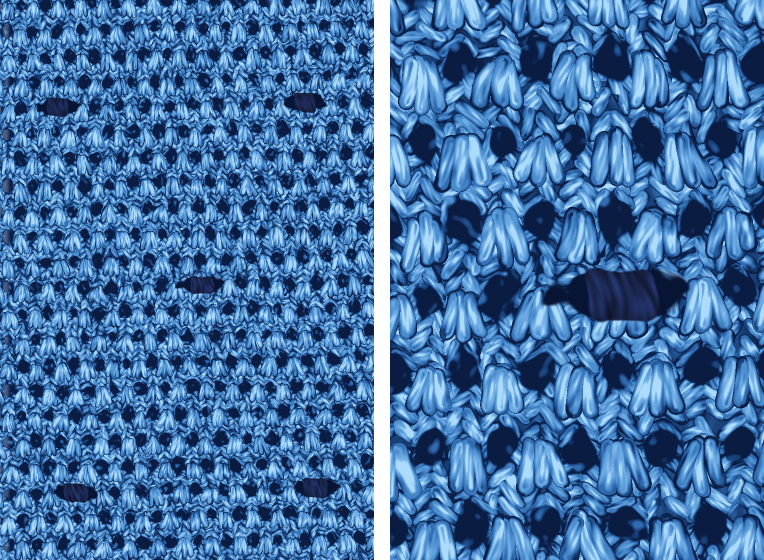
Left, the full canvas; right, a detail of the centre.
Give the GLSL for this texture, as a WebGL 2 fragment shader.

```glsl
#version 300 es
precision highp float;

uniform vec2 u_resolution;
out vec4 fragColor;

vec2 hash2(vec2 p) {
  p = vec2(dot(p, vec2(127.1, 311.7)), dot(p, vec2(269.5, 183.3)));
  return fract(sin(p) * 43758.5);
}

float gradientNoise(vec2 p) {
  vec2 i = floor(p), f = fract(p), w = f * f * (3.0 - 2.0 * f);
  vec2 e = vec2(0.0, 1.0);
  float a = dot(hash2(i) * 2.0 - 1.0, f);
  float b = dot(hash2(i + e.yx) * 2.0 - 1.0, f - e.yx);
  float c = dot(hash2(i + e.xy) * 2.0 - 1.0, f - e.xy);
  float d = dot(hash2(i + e.yy) * 2.0 - 1.0, f - e.yy);
  return mix(mix(a, b, w.x), mix(c, d, w.x), w.y);
}

// Blue yarn from deep shadow to satin glint
vec3 yarnColor(float tone) {
  vec3 c = vec3(0.04, 0.11, 0.26);
  c = mix(c, vec3(0.10, 0.26, 0.48), smoothstep(0.06, 0.19, tone));
  c = mix(c, vec3(0.19, 0.42, 0.69), smoothstep(0.19, 0.35, tone));
  c = mix(c, vec3(0.30, 0.56, 0.81), smoothstep(0.35, 0.54, tone));
  c = mix(c, vec3(0.43, 0.67, 0.89), smoothstep(0.54, 0.74, tone));
  return mix(c, vec3(0.68, 0.86, 0.99), smoothstep(0.74, 0.92, tone));
}

// Keeps the highest strand in top: height, across, along, seed
void strand(vec2 p, vec2 a, vec2 b, float radius, float lift, float seed, inout vec4 top) {
  vec2 jitter = hash2(vec2(seed, 3.7)) - 0.5;
  a += 0.08 * jitter;
  b += 0.1 * jitter.yx;
  vec2 axis = b - a, q = p - a;
  float along = clamp(dot(q, axis) / dot(axis, axis), 0.0, 1.0);
  float side = axis.x * q.y - axis.y * q.x < 0.0 ? -1.0 : 1.0;
  float across = side * length(q - axis * along) / radius;
  float h = lift + 0.06 * jitter.x + radius * sqrt(max(1.0 - across * across, 0.0));
  if (abs(across) < 1.0 && h > top.x) top = vec4(h, across, along, seed);
}

// Canvas to mesh cells, slightly fanned, tilted and uneven
vec2 meshCoord(vec2 uv) {
  vec2 p = vec2(uv.x * mix(13.8, 15.4, uv.y) - 0.33, uv.y * 21.8 - 0.15 - 0.3 * (uv.x - 0.3));
  p += 0.2 * vec2(gradientNoise(p * 0.4), gradientNoise(p * 0.4 + 40.0));
  return p + 0.14 * vec2(gradientNoise(p * 1.4 + 9.0), gradientNoise(p * 1.4 + 70.0));
}

// Returns yarn tone and the scaled distance to the nearest hole
vec2 mesh(vec2 p) {
  vec4 top = vec4(0.0);
  float hole = 9.0;
  for (int j = -1; j <= 1; j++)
  for (int i = -1; i <= 1; i++) {
    // Short twisted plies in a herringbone cover the whole ground
    vec2 grid = vec2(4.0, 5.0), g = floor(p * grid) + vec2(i, j);
    vec2 random = hash2(g + 0.5);
    vec2 middle = (g + 0.25 + 0.5 * random) / grid;
    float lean = mod(g.x, 2.0) < 0.5 ? -1.0 : 1.0;
    vec2 ply = 0.13 * normalize(vec2(lean * (0.3 + random.x), 0.8));
    strand(p, middle - ply, middle + ply, 0.09, 0.03, random.y * 60.0, top);

    // Bundles sit between holes; every other row shifts by half a cell
    float row = floor(p.y) + float(j);
    float shift = 0.5 - 0.5 * mod(row, 2.0);
    vec2 center = vec2(floor(p.x - shift + 0.5) + float(i) + shift, row + 0.5);
    vec2 q = p - center;
    random = hash2(center);
    vec2 size = vec2(0.22, 0.26) * (0.8 + 0.4 * random.y);
    hole = min(hole, length((q - vec2(0.5, 0.0)) / size));

    // Satin stitch of three splayed legs
    float seed = random.x * 50.0;
    strand(q, vec2(0.0, 0.02), vec2(0.0, -0.5), 0.115, 0.12, seed, top);
    for (float s = -1.0; s < 2.0; s += 2.0)
      strand(q, vec2(0.1 * s, 0.0), vec2(0.22 * s, -0.47), 0.115, 0.11, seed + s * 0.31 + 1.0, top);
  }
  hole += 0.45 * gradientNoise(p * 4.0);

  // Shadowed gaps, satin fibres on the strands
  float tone = 0.2 + 0.3 * gradientNoise(p * vec2(7.0, 4.0));
  if (top.x > 0.0) {
    float fibre = gradientNoise(vec2(top.y * 2.0 + top.w * 7.0, top.z * 2.2 + top.y * 1.3));
    float roundness = pow(1.0 - top.y * top.y, 0.65);
    tone = -0.23 + 0.78 * roundness + 0.22 * sin(3.14 * top.z);
    tone += 0.8 * fibre + 0.34 * (hash2(vec2(top.w)).y - 0.5);
    tone += 0.1 * gradientNoise(p * 3.0) + 0.8 * (top.x - 0.12);
  }
  tone -= 0.13 * (1.0 - smoothstep(1.0, 1.4, hole));

  // Dim threads deep inside the holes
  float deep = 0.02 + 0.35 * smoothstep(0.05, 0.5, gradientNoise(p * vec2(6.0, 5.0) + 20.0));
  return vec2(mix(deep, clamp(tone, 0.08, 1.0), smoothstep(0.85, 1.05, hole)), hole);
}

vec3 fabric(vec2 uv) {
  vec2 p = meshCoord(uv);
  vec2 knit = mesh(p);
  vec3 color = yarnColor(knit.x);
  // Pale backing glimpsed through the left border
  float border = smoothstep(0.03, 0.015, uv.x) * smoothstep(0.95, 0.8, knit.y);
  color = mix(color, vec3(0.55, 0.64, 0.8), 0.5 * border);

  // Navy bar stitches: four corners and a middle
  for (int i = 0; i < 5; i++) {
    vec2 corner = vec2(i & 1, i >> 1);
    vec2 place = vec2(2.5 - 0.5 * corner.y + corner.x * (9.0 + corner.y), 2.5 + 15.0 * corner.y);
    if (i == 4) place = vec2(7.5, 10.5);
    vec2 d = p - place;
    float gap = length(d / vec2(0.84, 0.34)) + 0.4 * gradientNoise(p * 4.0);
    color = mix(color, vec3(0.03, 0.08, 0.2), smoothstep(1.05, 0.92, gap));
    d.y += 0.12 * d.x;
    float bar = length(max(abs(d) - vec2(0.27, 0.22), 0.0)) - 0.15;
    float grain = gradientNoise(vec2(d.x * 13.0 + d.y * 3.0, d.y * 2.5 + float(i) * 9.0));
    vec3 navy = vec3(0.11, 0.16, 0.33) * (1.0 + 0.9 * grain - 2.0 * d.y * d.y);
    color = mix(color, navy, smoothstep(0.02, -0.02, bar));
  }
  return color;
}

void main() {
  // Four samples smooth every strand edge
  vec3 sum = vec3(0.0);
  for (int i = 0; i < 4; i++) {
    vec2 offset = 0.5 * (vec2(i & 1, i >> 1) - 0.5);
    sum += fabric((gl_FragCoord.xy + offset) / u_resolution);
  }
  fragColor = vec4(sum * 0.25, 1.0);
}
```
